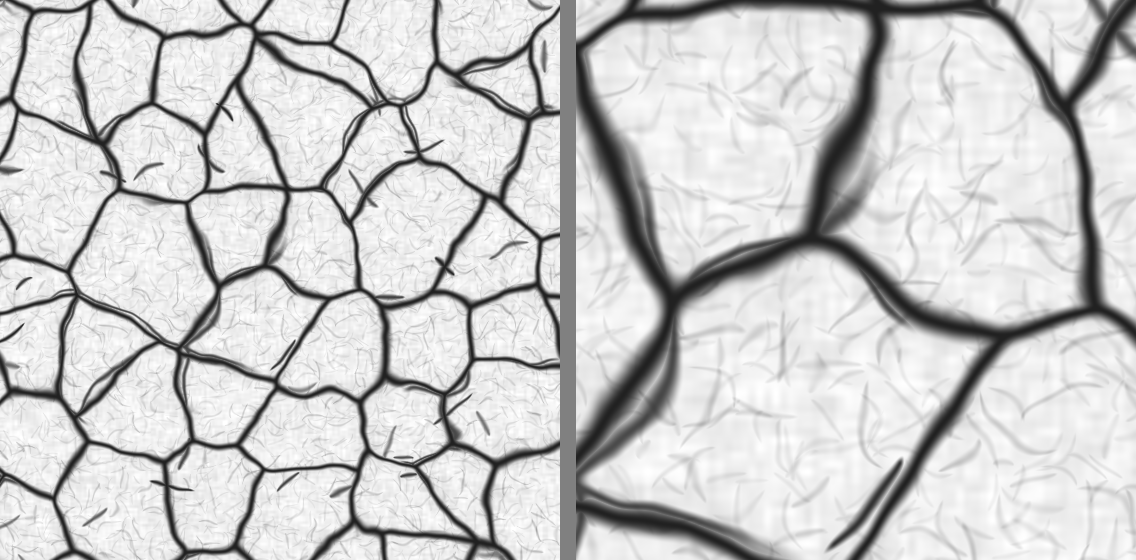
Left: the whole. Right: its middle third, enlarged.
This texture is drawn by a WebGL 2 fragment shader. Its source:

```glsl
#version 300 es
precision highp float;
// Dry, cracked plates: wavering dark fissures on pale paper with fine pencil strokes.

uniform vec2 u_resolution;
out vec4 fragColor;

float hash(vec2 p) {
    return fract(sin(dot(p, vec2(127.1, 311.7))) * 43758.5453);
}

vec2 hash2(vec2 p) {
    return vec2(hash(p), hash(p + vec2(37.3, 17.9)));
}

float noise(vec2 p) {
    vec2 i = floor(p), f = fract(p);
    f = f * f * (3.0 - 2.0 * f);
    float low = mix(hash(i), hash(i + vec2(1.0, 0.0)), f.x);
    float high = mix(hash(i + vec2(0.0, 1.0)), hash(i + vec2(1.0)), f.x);
    return mix(low, high, f.y);
}

vec2 waver(vec2 p, float frequency, float amount) {
    vec2 q = p * frequency;
    return (vec2(noise(q), noise(q + vec2(53.7, 91.2))) - 0.5) * amount;
}

float smoothMin(float a, float b, float k) {
    float h = max(k - abs(a - b), 0.0) / k;
    return min(a, b) - h * h * k * 0.25;
}

vec2 plateSite(vec2 cell) {
    return cell + 0.5 + 0.92 * (hash2(cell) - 0.5);
}

// Squared distance less a random weight, so plates differ in size.
float platePower(vec2 p, vec2 cell, float spread) {
    vec2 d = p - plateSite(cell);
    return dot(d, d) - spread * hash(cell + 71.4);
}

// Distance to the nearest border between plates, in canvas units.
float crackDistance(vec2 p, float scale, float spread) {
    p *= scale;
    vec2 home = floor(p), nearest = home;
    float best = 1e3;
    for (int y = -2; y <= 2; y++)
    for (int x = -2; x <= 2; x++) {
        vec2 cell = home + vec2(x, y);
        float power = platePower(p, cell, spread);
        if (power < best) { best = power; nearest = cell; }
    }
    vec2 site = plateSite(nearest);
    float edge = 1.0;
    for (int y = -2; y <= 2; y++)
    for (int x = -2; x <= 2; x++) {
        if (x == 0 && y == 0) continue;
        vec2 cell = nearest + vec2(x, y);
        float gap = platePower(p, cell, spread) - best;
        edge = smoothMin(edge, gap / (2.0 * distance(plateSite(cell), site)), 0.03);
    }
    return max(edge, 0.0) / scale;
}

float inkLine(float d, float halfWidth, float pixel) {
    return 1.0 - smoothstep(0.0, max(halfWidth, pixel), d);
}

// Short bent strokes, one per chosen grid cell, tapering at both ends.
float strokes(vec2 p, float scale, float halfWidth, float reach, float share, float pixel) {
    vec2 q = p * scale, home = floor(q);
    float ink = 0.0;
    for (int y = -1; y <= 1; y++)
    for (int x = -1; x <= 1; x++) {
        vec2 cell = home + vec2(x, y);
        if (hash(cell + 5.3) > share) continue;
        float angle = 6.2832 * hash(cell + 11.7);
        float c = cos(angle), s = sin(angle);
        vec2 r = mat2(c, -s, s, c) * (q - cell - hash2(cell + 23.1));
        r.y += (hash(cell + 41.9) - 0.5) * 1.6 * r.x * r.x;
        float along = abs(r.x) / (reach * mix(0.45, 1.0, hash(cell + 63.5)));
        float taper = clamp(1.0 - along * along, 0.0, 1.0);
        float line = inkLine(abs(r.y) / scale, halfWidth * sqrt(taper), pixel);
        ink = max(ink, line * smoothstep(0.0, 0.35, taper) * mix(0.45, 1.0, hash(cell + 87.2)));
    }
    return ink;
}

// Pale paper: crossed fine grain under layers of faint strokes.
float paperTone(vec2 p, float pixel) {
    float grain = noise(p * vec2(210.0, 70.0)) + noise(p * vec2(70.0, 210.0) + 19.0) - 1.0;
    float tone = 0.948 + 0.065 * grain + 0.03 * (noise(p * 28.0) - 0.5);
    vec2 q = p + waver(p, 45.0, 0.012);
    tone -= 0.17 * strokes(q, 25.0, 0.0038, 0.7, 0.8, pixel);
    tone -= 0.11 * strokes(q + 3.7, 33.0, 0.0036, 0.8, 0.85, pixel);
    tone -= 0.09 * strokes(q + 8.2, 46.0, 0.0032, 0.8, 0.8, pixel);
    return tone;
}

void main() {
    float pixel = 1.0 / min(u_resolution.x, u_resolution.y);
    vec2 p = gl_FragCoord.xy * pixel;
    vec2 bent = p + waver(p, 7.0, 0.045) + waver(p, 19.0, 0.018) + waver(p, 48.0, 0.004);

    // Main fissures, with a thin second strand in places.
    float crack = crackDistance(bent, 6.2, 0.32);
    float ink = inkLine(crack, mix(0.0075, 0.0122, noise(p * 14.0)), pixel);
    float strand = crackDistance(bent + waver(p + 4.1, 15.0, 0.034), 6.2, 0.32);
    float strandMask = smoothstep(0.6, 0.74, noise(p * 6.5 + 31.0));
    ink = max(ink, 0.8 * strandMask * inkLine(strand, 0.006, pixel));

    // Isolated short cracks inside the plates.
    ink = max(ink, strokes(bent + 2.3, 9.0, 0.0075, 0.42, 0.38, pixel));

    // Soft smudge beside the fissures.
    float tone = paperTone(p, pixel) - 0.09 * exp(-crack / 0.009);
    fragColor = vec4(vec3(mix(tone, 0.13, ink)), 1.0);
}
```
